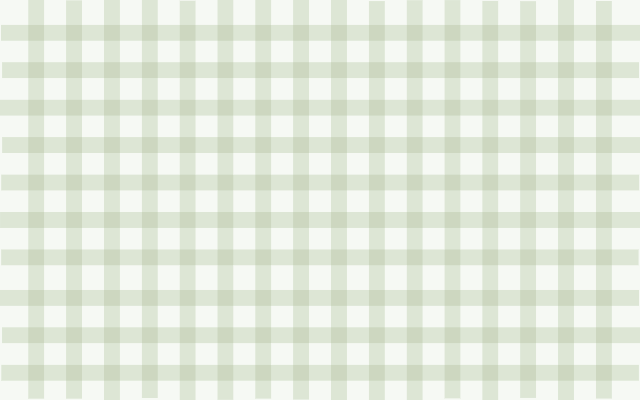
Give the GLSL for this pattern, as a Shadertoy shader.

```glsl
// Pale green gingham: 16 vertical and 10 horizontal translucent bands on off-white.
// Each band is a repeated box distance with slightly uneven, hashed ends;
// the colour deepens where the two sets of bands cross.

float hash(float n) {
    return fract(sin(n * 127.1) * 43758.5453);
}

// Coverage of parallel bands; p.x runs across the bands and p.y along them.
float bands(vec2 p, float first, float pitch, float count, float len, float seed) {
    float id = clamp(round((p.x - first) / pitch), 0.0, count - 1.0);
    float side = abs(p.x - first - id * pitch) - 0.0198;

    // Ends fall just inside or just outside the canvas
    float startInset = mix(-0.004, 0.006, hash(id + seed));
    float endInset = mix(-0.004, 0.006, hash(id + seed + 31.7));
    float ends = max(startInset - p.y, p.y - len + endInset);

    float pixel = 1.0 / iResolution.y;
    return 1.0 - smoothstep(-0.5 * pixel, 0.5 * pixel, max(side, ends));
}

void mainImage(out vec4 fragColor, in vec2 fragCoord) {
    // Canvas height is one unit, y measured down from the top
    vec2 p = fragCoord / iResolution.y;
    p.y = 1.0 - p.y;
    float width = iResolution.x / iResolution.y;

    float columns = bands(p, 0.0906, 0.0946, 16.0, 1.0, 3.0);

    // The lowest three rows sit a little further down
    float rowY = p.y - 0.0075 * step(0.694, p.y);
    float rows = bands(vec2(rowY, p.x), 0.0819, 0.0936, 10.0, width, 59.0);

    // Cloth, single band, crossing
    vec3 color = vec3(0.965, 0.975, 0.955);
    color = mix(color, vec3(0.866, 0.903, 0.836), max(columns, rows));
    color = mix(color, vec3(0.802, 0.845, 0.754), columns * rows);

    fragColor = vec4(color, 1.0);
}
```
